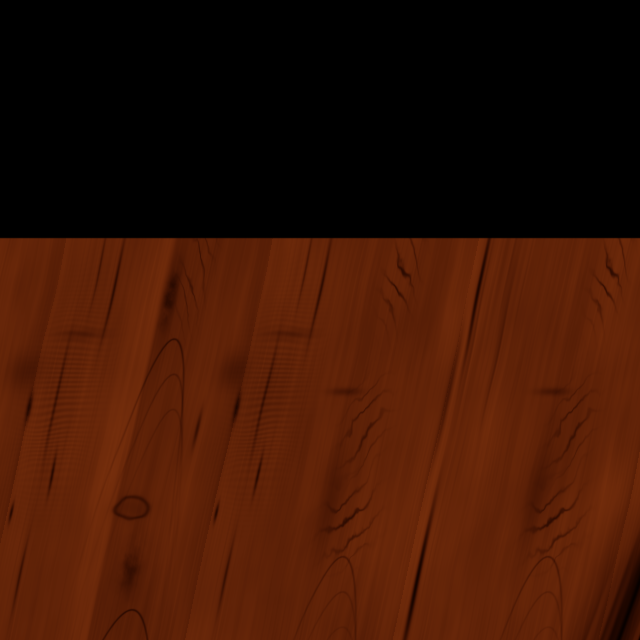
Give the GLSL for this texture, as a WebGL 1 fragment shader.

```glsl
precision highp float;
// Dark red-brown wood boards with slanted grain below a plain black band.
// Stretched value noise makes the grain; soft streaks, arches and wavy
// contours add figure, and most of that figure repeats one tile to the right.

uniform vec2 u_resolution;

const float HORIZON = 0.628;     // top edge of the wood
const float SLANT = 0.22;        // sideways lean of the grain per unit height
const float TILE = 0.323;        // horizontal repeat of the figure
const float SEAM = 0.034;        // offset of the tile seam
const vec3 WOOD = vec3(0.405, 0.150, 0.035);
const vec3 TONE_CURVE = vec3(1.0, 1.45, 2.4);
const float GRAIN = 0.15;
const float MOTTLE = 0.22;
const float TAU = 6.2831853;

float hash(vec2 p) {
  return fract(sin(dot(p, vec2(127.1, 311.7))) * 43758.545);
}

float noise(vec2 p) {
  vec2 i = floor(p), f = fract(p);
  f = f * f * (3.0 - 2.0 * f);
  return mix(mix(hash(i), hash(i + vec2(1.0, 0.0)), f.x),
             mix(hash(i + vec2(0.0, 1.0)), hash(i + 1.0), f.x), f.y);
}

float fbm(vec2 p) {
  float sum = 0.0, amp = 0.5;
  for (int i = 0; i < 4; i++) {
    sum += amp * noise(p);
    p = p * 2.03 + 7.1;
    amp *= 0.5;
  }
  return sum;
}

// Offset from a centre, with x measured across the grain.
vec2 along(vec2 p, vec2 c) {
  vec2 d = p - c;
  return vec2(d.x - SLANT * d.y, d.y);
}

// Soft spot stretched along the grain; size is (width, length).
float streak(vec2 p, vec2 c, vec2 size) {
  vec2 d = along(p, c) / size;
  return exp(-dot(d, d));
}

// Nested parabolic growth lines opening downward.
float arches(vec2 p, vec2 apex, float bend) {
  float ink = 0.0;
  for (int i = 0; i < 3; i++) {
    vec2 d = along(p, apex - vec2(0.0, 0.055 * float(i)));
    float f = (d.y + bend * d.x * d.x) / length(vec2(1.0, 2.0 * bend * d.x));
    ink += exp(-f * f / 0.000003) * exp(min(d.y, 0.0) * 7.0) / (1.0 + float(i));
  }
  return ink;
}

// Wavy contour lines inside a soft patch.
float curls(vec2 p, vec2 c, vec2 size, float lean) {
  vec2 d = along(p, c);
  float field = d.y + lean * d.x + 0.075 * fbm(p * vec2(32.0, 17.0));
  float wave = 0.5 + 0.5 * sin(TAU * 24.0 * field);
  return pow(wave, 9.0) * streak(p, c, size);
}

// Dark marks that belong to every tile.
float tileInk(vec2 p) {
  float ink = 0.0;
  ink += 0.50 * streak(p, vec2(0.178, 0.550), vec2(0.0025, 0.075));
  ink += 0.32 * streak(p, vec2(0.155, 0.585), vec2(0.0020, 0.060));
  ink += 0.60 * streak(p, vec2(0.046, 0.363), vec2(0.0040, 0.022));
  ink += 0.35 * streak(p, vec2(0.090, 0.380), vec2(0.0025, 0.090));
  ink += 0.55 * streak(p, vec2(0.081, 0.258), vec2(0.0025, 0.030));
  ink += 0.60 * streak(p, vec2(0.016, 0.199), vec2(0.0025, 0.015));
  ink += 0.40 * streak(p, vec2(0.030, 0.100), vec2(0.0025, 0.055));
  ink += 0.24 * streak(p, vec2(0.040, 0.420), vec2(0.025, 0.030));
  ink += 0.18 * streak(p, vec2(0.130, 0.478), vec2(0.035, 0.008));
  // Fine ripple across the grain
  float ripple = 0.5 + 0.5 * sin(TAU * (120.0 * p.y + 2.5 * noise(p * 18.0)));
  ink += 0.13 * ripple * streak(p, vec2(0.100, 0.380), vec2(0.045, 0.130));
  // Wavy figure, upper to lower
  ink += 0.55 * curls(p, vec2(0.630, 0.570), vec2(0.020, 0.060), 1.6);
  ink += 0.38 * curls(p, vec2(0.570, 0.335), vec2(0.025, 0.060), -1.3);
  ink += 0.50 * curls(p, vec2(0.545, 0.185), vec2(0.032, 0.050), -0.8);
  ink += 0.28 * streak(p, vec2(0.540, 0.388), vec2(0.025, 0.006));
  ink += 0.20 * streak(p, vec2(0.520, 0.230), vec2(0.018, 0.090));
  ink += 0.28 * arches(p, vec2(0.535, 0.130), 55.0);
  return ink;
}

void main() {
  vec2 uv = gl_FragCoord.xy / u_resolution;
  vec2 p = uv + vec2(0.005 * (noise(uv * vec2(14.0, 9.0)) - 0.5), 0.0);
  float u = p.x - SLANT * p.y;
  float cell = mod(u + SEAM, TILE);

  // Grain and broad mottling
  float fine = noise(vec2(cell * 420.0, p.y * 7.0));
  float coarse = fbm(vec2(cell * 75.0, p.y * 3.5));
  float tone = 0.94 + GRAIN * (0.4 * fine + coarse - 0.67);
  tone += MOTTLE * (fbm(vec2(u * 13.0 + 3.0, p.y * 6.0)) - 0.47);

  // Lighter boards and their shaded edges
  tone += 0.09 * smoothstep(0.07, 0.12, u) * (1.0 - smoothstep(0.132, 0.138, u));
  tone += 0.09 * smoothstep(0.56, 0.60, u) * (1.0 - smoothstep(0.625, 0.635, u));
  tone -= 0.07 * smoothstep(0.132, 0.138, u) * (1.0 - smoothstep(0.18, 0.27, u));
  tone += 0.07 * exp(-cell * 25.0) - 0.09 * exp((cell - TILE) * 45.0);

  // Repeated figure
  float ink = 0.0;
  for (int k = 0; k < 2; k++) ink += tileInk(p - vec2(TILE * float(k), 0.0));

  // Knot, smudges and arches of the left middle board
  vec2 knot = (p - vec2(0.208, 0.206)) / vec2(0.028, 0.018);
  float ring = length(knot) + 0.3 * (noise(p * 60.0) - 0.5);
  ink += 0.32 * exp(-pow((ring - 0.9) / 0.16, 2.0)) + 0.15 * exp(-ring * ring);
  float blotch = fbm(p * vec2(70.0, 45.0));
  ink += 0.9 * blotch * streak(p, vec2(0.264, 0.535), vec2(0.009, 0.045));
  ink += 0.6 * blotch * streak(p, vec2(0.202, 0.115), vec2(0.018, 0.045));
  ink += 0.45 * streak(p, vec2(0.308, 0.330), vec2(0.003, 0.028));
  ink += 0.40 * arches(p, vec2(0.270, 0.470), 75.0);
  ink += 0.45 * arches(p, vec2(0.205, 0.047), 40.0);
  ink += 0.35 * curls(p, vec2(0.305, 0.575), vec2(0.020, 0.070), 2.0);

  // Long crack and the fan of lines beside it
  ink += 0.80 * streak(p, vec2(0.650, 0.090), vec2(0.0038, 0.120));
  ink += 0.70 * streak(p, vec2(0.750, 0.555), vec2(0.0032, 0.110));
  ink += 0.35 * streak(p, vec2(0.700, 0.390), vec2(0.0040, 0.110));
  float lines = pow(noise(vec2(u * 230.0, p.y * 3.0)), 3.0);
  ink += 0.55 * lines * streak(p, vec2(0.775, 0.510), vec2(0.030, 0.140));

  // Steeper dark bundle in the lower right corner
  float fan = uv.x - 0.36 * uv.y;
  float corner = smoothstep(0.87, 0.98, fan) * (1.0 - smoothstep(0.10, 0.28, uv.y));
  ink += corner * (0.25 + 0.75 * pow(noise(vec2(fan * 150.0, uv.y * 4.0)), 2.0));
  tone += 0.12 * streak(p, vec2(0.950, 0.215), vec2(0.030, 0.080));

  tone = max(tone * (1.0 - min(ink, 0.93)), 0.02);
  float edge = 1.0 / u_resolution.y;
  float wood = 1.0 - smoothstep(HORIZON - edge, HORIZON + edge, uv.y);
  gl_FragColor = vec4(WOOD * pow(vec3(tone), TONE_CURVE) * wood, 1.0);
}
```
